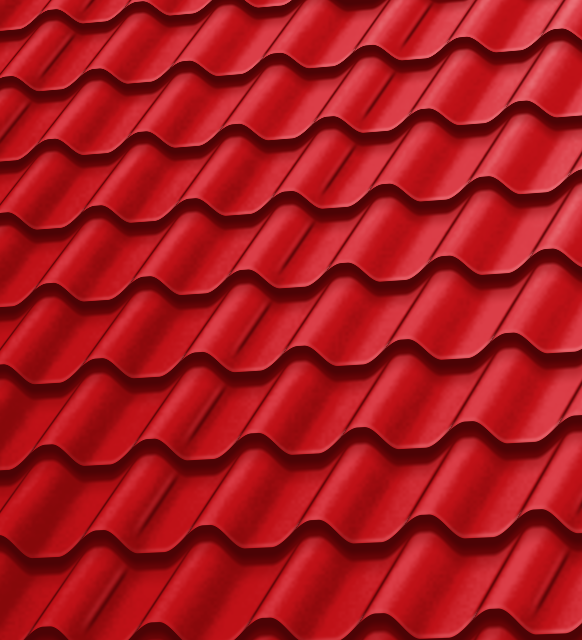
A WebGL 1 fragment shader for this texture:

```glsl
precision highp float;
// Glossy red roof of wavy overlapping tiles, seen in slanted perspective.

uniform vec2 u_resolution;

#define WAVE_DEPTH 0.27    // trough depth, in rows
#define RISER 0.17         // height of the dark step under each row
#define TILE_SKEW 0.12     // sideways drift of a tile along its length
#define SHEET_COLUMNS 4.0  // columns per sheet, one seam each
#define SEAM_POS 0.27      // seam position across a tile
#define CREASE_WIDTH 0.035 // dark line left of each roll
#define SHEEN 0.34         // strength of the light from the upper right
#define WEAR 0.05          // mottling and variation between tiles

const vec3 DARK  = vec3(0.33, 0.012, 0.02);
const vec3 DEEP  = vec3(0.53, 0.03, 0.04);
const vec3 RED   = vec3(0.75, 0.065, 0.09);
const vec3 LIGHT = vec3(0.86, 0.24, 0.28);
const vec3 PINK  = vec3(0.93, 0.47, 0.50);

float hash(vec2 p) {
  vec3 h = fract(vec3(p.xyx) * 0.1031);
  h += dot(h, h.yzx + 33.33);
  return fract((h.x + h.y) * h.z);
}

float noise(vec2 p) {
  vec2 i = floor(p), f = fract(p);
  f = f * f * (3.0 - 2.0 * f);
  return mix(mix(hash(i), hash(i + vec2(1.0, 0.0)), f.x),
             mix(hash(i + vec2(0.0, 1.0)), hash(i + 1.0), f.x), f.y);
}

float bump(float x, float width) {
  x /= width;
  return exp(-x * x);
}

// Height across a tile: crest at whole numbers, broad trough between.
float wave(float s) {
  float f = fract(s);
  return -WAVE_DEPTH * smoothstep(0.03, 0.36, f) * (1.0 - smoothstep(0.6, 0.97, f));
}

vec3 ramp(float tone) {
  vec3 c = mix(DEEP, RED, smoothstep(0.0, 0.35, tone));
  c = mix(c, LIGHT, smoothstep(0.35, 0.7, tone));
  return mix(c, PINK, smoothstep(0.7, 1.05, tone));
}

void main() {
  vec2 p = gl_FragCoord.xy / u_resolution.y;
  float aa = 9.0 / u_resolution.y;

  // Undo the perspective: solve for column u and row v.
  vec2 colAxis = vec2(0.1635, 0.00635) + 0.00885 * p;
  vec2 rowAxis = vec2(0.0855, 0.1511) - 0.02664 * p;
  vec2 rel = p - vec2(0.1563, 0.1706);
  float det = colAxis.x * rowAxis.y - colAxis.y * rowAxis.x;
  float u = (rel.x * rowAxis.y - rel.y * rowAxis.x) / det;
  float v = (colAxis.x * rel.y - colAxis.y * rel.x) / det;
  float lean = rowAxis.x / colAxis.x;
  float across = u + lean * v;

  // Topmost row whose lower edge lies beneath this point.
  float row = floor(v) + 1.0;
  float above = v - row - wave(across - lean * row);
  if (above < 0.0) {
    row -= 1.0;
    above = v - row - wave(across - lean * row);
  }
  float below = row + 1.0 + wave(across - lean * (row + 1.0)) - v;

  // Position across the raised surface, by fixed point iteration.
  float s = u;
  for (int i = 0; i < 10; i++) {
    float z = wave(s);
    s = u + lean * z - TILE_SKEW * (v - row - z);
  }
  float column = floor(s + 0.2);
  float x = s - column;
  float along = v - row - wave(s);

  // Roll highlight, shaded flank and lit pan.
  float roll = bump(x + 0.03, 0.12);
  float flank = bump(x - 0.27, 0.13);
  float pan = smoothstep(0.3, 0.58, x) * (1.0 - smoothstep(0.7, 0.8, x));
  float light = dot(p, vec2(0.62, 0.5)) - 0.53;
  float tone = 0.36 + 0.32 * roll - 0.2 * flank + 0.18 * pan;
  tone += SHEEN * light * (1.0 + 0.9 * pan + 0.5 * roll);
  tone += WEAR * (hash(vec2(column, row) + 40.0) - 0.5);
  tone += WEAR * (noise(vec2(s * 9.0, along * 4.0 + row * 7.0) + 60.0) - 0.5);
  tone += WEAR * (noise(p * 190.0) - 0.5);
  vec3 color = ramp(tone);

  // Creases between tiles and seams between sheets.
  float crease = bump(min(x + 0.2, 0.8 - x), CREASE_WIDTH);
  color = mix(color, DARK, 0.85 * crease);
  float seam = 1.0 - step(0.5, mod(column, SHEET_COLUMNS));
  seam *= smoothstep(0.08, 0.3, along);
  color = mix(color, LIGHT, 0.3 * seam * bump(x - SEAM_POS + 0.035, 0.02));
  color = mix(color, DARK, 0.8 * seam * bump(x - SEAM_POS, 0.016));

  // Soft shadow and dark step under the next row.
  float shadow = 1.0 - smoothstep(RISER, RISER + 0.22, below);
  color = mix(color, DEEP, shadow * (0.45 + 0.35 * flank));
  vec3 step_color = DARK * (0.9 + 0.35 * smoothstep(0.05, RISER, below));
  color = mix(step_color, color, smoothstep(RISER - 0.02, RISER + 0.04, below));

  // Bright lip along the lower edge, then the edge itself.
  float lip = bump(above - 0.03, 0.025) * (0.3 + 0.4 * smoothstep(0.3, 0.55, x));
  color = mix(color, PINK, lip * clamp(0.65 + light, 0.2, 1.0));
  color = mix(DARK * 0.9, color, smoothstep(0.0, aa, above));

  gl_FragColor = vec4(color, 1.0);
}
```
